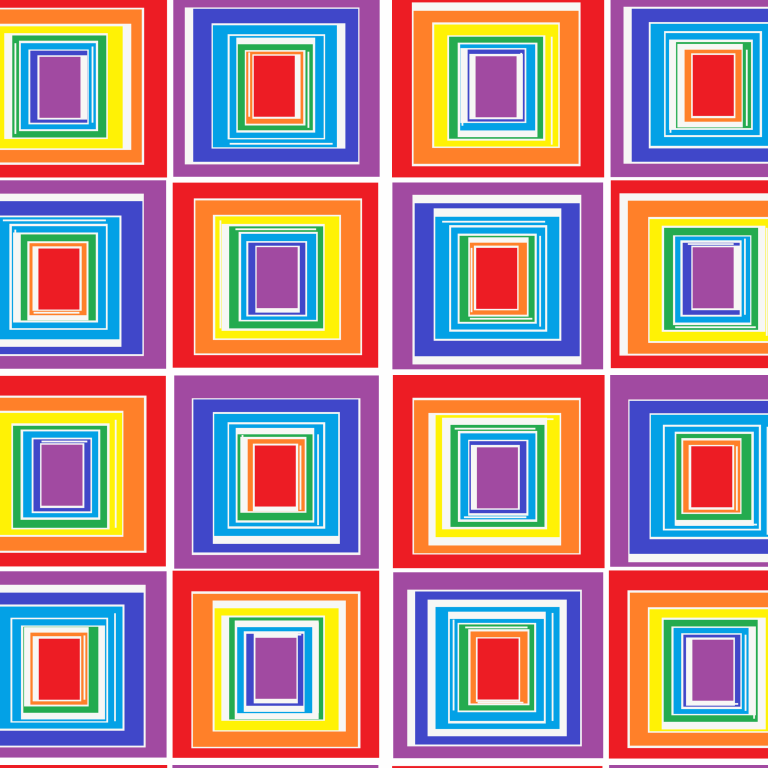
Reproduce this pattern procedurally as a Shadertoy shader.

```glsl
// Checkerboard of nested rainbow rectangles with uneven white outlines, grouped in 2x2 blocks.

const float UNITS = 768.0;                 // design units across the canvas
const vec2 BLOCK = vec2(437.0, 390.0);     // one 2x2 group of tiles
const vec2 BLOCK_START = vec2(-45.0, -15.0);
const vec3 WHITE = vec3(0.995);
const vec3 LINE = vec3(0.97, 0.97, 0.96);

const vec3 RAINBOW[7] = vec3[7](
    vec3(0.93, 0.11, 0.14),   // red
    vec3(1.00, 0.50, 0.16),   // orange
    vec3(1.00, 0.95, 0.02),   // yellow
    vec3(0.14, 0.67, 0.31),   // green
    vec3(0.01, 0.63, 0.90),   // cyan
    vec3(0.25, 0.28, 0.79),   // blue
    vec3(0.63, 0.29, 0.63));  // purple

// Half sizes of the nested rectangles, outermost first
const vec2 HALF_SIZE[7] = vec2[7](
    vec2(103.0, 93.0), vec2(82.5, 76.5), vec2(62.0, 61.0), vec2(47.0, 51.0),
    vec2(37.5, 43.0), vec2(28.5, 36.0), vec2(20.5, 30.5));

vec4 hash4(vec3 seed) {
    vec4 n = vec4(0.0, 17.3, 41.9, 73.1) + dot(seed, vec3(12.99, 78.23, 37.72));
    return fract(sin(n) * 4375.85);
}

// Smooth coverage of an axis-aligned rectangle
float rect(vec2 p, vec2 lo, vec2 hi, float pixel) {
    vec2 c = clamp((p - lo) / pixel + 0.5, 0.0, 1.0)
           * clamp((hi - p) / pixel + 0.5, 0.0, 1.0);
    return c.x * c.y;
}

// Cool tiles run backwards, with a second cyan band in place of yellow
vec3 bandColor(int layer, bool cool) {
    int shift = (layer == 3 || layer == 4) ? 1 : 0;
    return RAINBOW[cool ? 6 - layer + shift : layer];
}

// Outline width per side (left, top, right, bottom): mostly thin, sometimes bold
vec4 outlineWidths(vec3 seed, vec2 ring) {
    vec4 thin = mix(vec4(1.2), vec4(2.6), hash4(seed));
    vec4 bold = step(0.80, hash4(seed + 5.7));
    return thin + bold * min(ring.xyxy * 0.55, 6.0);
}

// Open stroke along one random side, inside the surrounding band
float strayStroke(vec2 p, vec2 halfSize, vec2 ring, vec4 rnd, float pixel) {
    vec2 q = rnd.x < 0.5 ? p : p.yx;
    vec2 h = rnd.x < 0.5 ? halfSize : halfSize.yx;
    vec2 r = rnd.x < 0.5 ? ring : ring.yx;
    q *= sign(rnd.yz - 0.5);
    float offset = h.x + r.x * 0.58;
    return rect(q, vec2(offset - 0.9, -h.y), vec2(offset + 0.9, h.y + r.y * 0.6), pixel);
}

vec3 drawTile(vec3 color, vec2 p, vec2 center, vec2 lo, vec2 hi, vec2 id, float pixel) {
    bool cool = mod(id.x + id.y, 2.0) > 0.5;

    // Outer frame
    vec4 wobble = (hash4(vec3(id, 9.0)) - 0.5) * 2.5;
    color = mix(color, bandColor(0, cool), rect(p, lo + wobble.xy, hi + wobble.zw, pixel));

    // Inner bands, each a light outline under a flat fill
    vec2 local = p - center - wobble.yz;
    for (int i = 1; i < 7; i++) {
        vec3 seed = vec3(id, float(i) + 0.37);
        vec2 halfSize = HALF_SIZE[i];
        vec2 ring = HALF_SIZE[i - 1] - halfSize;
        vec4 rnd = hash4(seed + 2.3);
        vec2 q = local - (rnd.xy - 0.5) * min(ring * 0.35, 3.0);
        vec4 w = outlineWidths(seed, ring);

        if (i > 2 && rnd.w > 0.35)
            color = mix(color, LINE, strayStroke(q, halfSize, ring, rnd, pixel));
        color = mix(color, LINE, rect(q, -halfSize - w.xy, halfSize + w.zw, pixel));
        color = mix(color, bandColor(i, cool), rect(q, -halfSize, halfSize, pixel));
    }
    return color;
}

void mainImage(out vec4 fragColor, in vec2 fragCoord) {
    float pixel = UNITS / iResolution.y;
    vec2 p = vec2(fragCoord.x, iResolution.y - fragCoord.y) * pixel;

    // Block and tile lookup, measured from the top left
    vec2 grid = (p - BLOCK_START) / BLOCK;
    vec2 block = floor(grid);
    vec2 inBlock = fract(grid) * BLOCK;
    vec2 second = step(vec2(215.0, 194.5), inBlock);

    // Narrow gaps inside a block, wide gaps between blocks
    vec2 lo = second * vec2(218.0, 196.5);
    vec2 hi = mix(vec2(211.5, 192.5), vec2(424.0, 383.5), second);
    vec2 center = mix(vec2(105.0, 101.0), vec2(321.0, 294.0), second);

    vec2 id = block * 2.0 + second;
    fragColor = vec4(drawTile(WHITE, inBlock, center, lo, hi, id, pixel * 1.15), 1.0);
}
```
